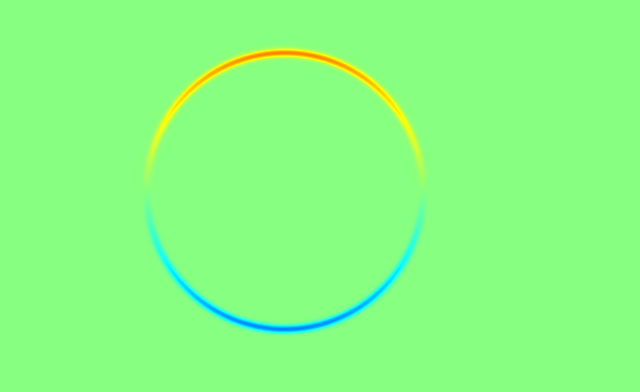
This background is drawn by a Shadertoy shader. Its source:

```glsl
// Draws a thin soft ring on flat green, warm above and cool below, through a rainbow colour map.

// Lengths are in canvas heights; the centre is a fraction of each side.
const vec2  RING_CENTER = vec2(0.445, 0.5127);
const float RING_RADIUS = 0.3525;
const float RING_WIDTH  = 0.0097;
const float RING_STRENGTH = 1.0;
const vec3  REST_COLOR = vec3(0.53, 1.0, 0.50);

// Signed value to colour: blue, cyan, green, yellow, orange.
vec3 rainbow(float value) {
    float red   = REST_COLOR.r + value;
    float green = REST_COLOR.g + 0.5 - max(abs(value), 0.5);
    float blue  = REST_COLOR.b - value;
    return clamp(vec3(red, green, blue), 0.0, 1.0);
}

// Gaussian ring whose sign and strength follow the sine of the angle.
float ringField(vec2 p) {
    float radius = length(p);
    float offset = (radius - RING_RADIUS) / RING_WIDTH;
    float sineOfAngle = p.y / max(radius, 1e-4);
    return RING_STRENGTH * sineOfAngle * exp(-offset * offset);
}

void mainImage(out vec4 fragColor, in vec2 fragCoord) {
    vec2 p = (fragCoord - RING_CENTER * iResolution.xy) / iResolution.y;
    fragColor = vec4(rainbow(ringField(p)), 1.0);
}
```
